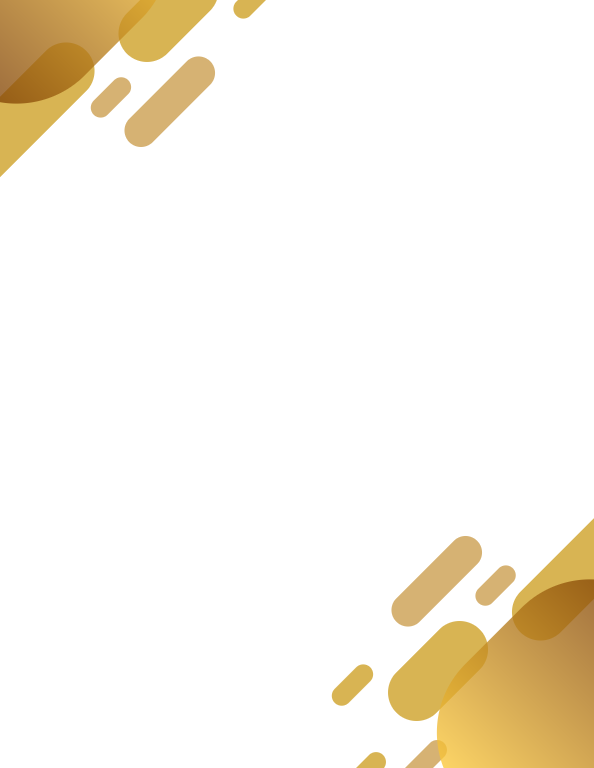
A Shadertoy shader for this background:

```glsl
// White page with a cluster of diagonal gold and tan capsules in two opposite
// corners. One cluster is defined by capsule distance functions, then drawn
// again turned half a circle; a translucent bronze gradient overlaps each.

#define GOLD vec3(0.847, 0.706, 0.325)
#define TAN vec3(0.839, 0.698, 0.450)
#define BRONZE_DARK vec3(0.482, 0.235, 0.010)
#define BRONZE_LIGHT vec3(1.000, 0.800, 0.235)
#define BRONZE_OPACITY 0.78
#define TURNED_SHIFT vec2(0.0163, -0.1107)

const int CAPSULE_COUNT = 7;
const int GOLD_COUNT = 4;
const vec2 DIAGONAL = vec2(0.70710678, -0.70710678);

// Each capsule: lower left centre, horizontal span, radius (gold first)
const vec4 CAPSULES[CAPSULE_COUNT] = vec4[CAPSULE_COUNT](
    vec4(-0.0781, 0.2565, 0.1641, 0.0371),
    vec4( 0.1914, 0.0436, 0.0560, 0.0371),
    vec4( 0.3168, 0.0113, 0.0280, 0.0129),
    vec4( 0.3001, -0.1029, 0.0800, 0.0129),
    vec4( 0.1311, 0.1402, 0.0267, 0.0129),
    vec4( 0.1836, 0.1699, 0.0749, 0.0215),
    vec4( 0.2207, -0.0872, 0.0800, 0.0129));
const vec4 BRONZE_CAPSULE = vec4(0.0215, 0.0091, 0.0736, 0.1258);

// Signed distance to a capsule rising at 45 degrees (y points down)
float capsuleDistance(vec2 pos, vec4 capsule) {
    vec2 offset = pos - capsule.xy;
    float along = clamp(dot(offset, DIAGONAL), 0.0, capsule.z * sqrt(2.0));
    return length(offset - along * DIAGONAL) - capsule.w;
}

// Antialiased coverage, with an edge one pixel wide
float coverage(float dist) {
    return clamp(0.5 - dist * iResolution.y, 0.0, 1.0);
}

vec3 drawCluster(vec3 color, vec2 pos) {
    // Flat capsules
    for (int i = 0; i < CAPSULE_COUNT; i++) {
        vec3 fill = i < GOLD_COUNT ? GOLD : TAN;
        color = mix(color, fill, coverage(capsuleDistance(pos, CAPSULES[i])));
    }

    // Translucent capsule with a gradient from tip to tip
    float radius = BRONZE_CAPSULE.w;
    float tipToTip = BRONZE_CAPSULE.z * sqrt(2.0) + 2.0 * radius;
    float along = dot(pos - BRONZE_CAPSULE.xy, DIAGONAL) + radius;
    vec3 bronze = mix(BRONZE_DARK, BRONZE_LIGHT, clamp(along / tipToTip, 0.0, 1.0));
    float cover = coverage(capsuleDistance(pos, BRONZE_CAPSULE));
    return mix(color, bronze, cover * BRONZE_OPACITY);
}

void mainImage(out vec4 fragColor, in vec2 fragCoord) {
    vec2 page = fragCoord / iResolution.y;
    float pageWidth = iResolution.x / iResolution.y;

    vec2 topLeft = vec2(page.x, 1.0 - page.y);
    vec2 bottomRight = vec2(pageWidth - page.x, page.y) + TURNED_SHIFT;

    vec3 color = drawCluster(vec3(1.0), topLeft);
    color = drawCluster(color, bottomRight);
    fragColor = vec4(color, 1.0);
}
```
